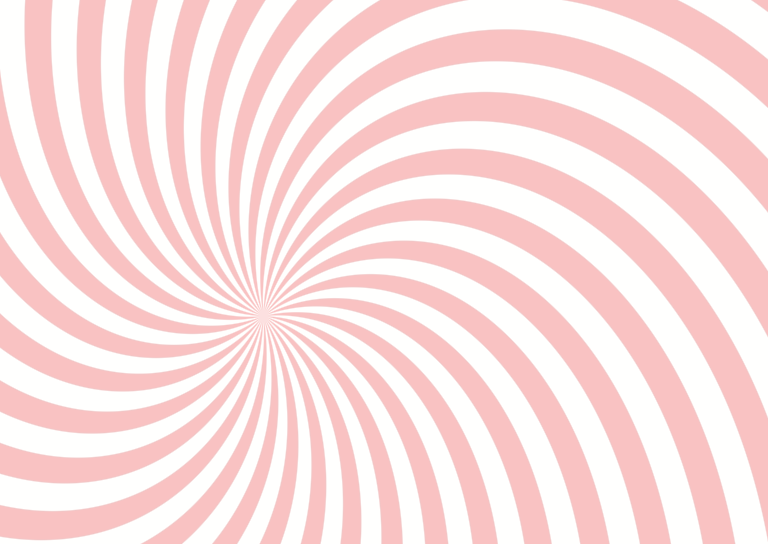
This background is drawn by a Shadertoy shader. Its source:

```glsl
const float TAU = 6.2831853;

// Phase of the twisted rays, counted in whole stripes
float spiralPhase(vec2 p, float rays, float twist, float turn) {
    return rays * (atan(p.y, p.x) + twist * length(p) + turn) / TAU;
}

// Rate of phase change per canvas unit, allowing for the vertical stretch
float phaseSlope(vec2 p, float rays, float twist, float stretch) {
    float r = max(length(p), 1e-4);
    vec2 slope = vec2(-p.y, p.x) / (r * r) + twist * p / r;
    slope.y /= stretch;
    return rays * length(slope) / TAU;
}

// Signed distance to the stripe edge in stripes, positive inside
float stripeDistance(float phase, float halfWidth) {
    return halfWidth - abs(fract(phase + 0.5) - 0.5);
}

// Smooth coverage that fades to an even blend where stripes get too fine
float stripeCoverage(float dist, float footprint, float fill) {
    float sharp = clamp(0.5 + dist / footprint, 0.0, 1.0);
    return mix(sharp, fill, smoothstep(0.5, 1.2, footprint));
}

void mainImage(out vec4 fragColor, in vec2 fragCoord) {
    const vec2 center = vec2(0.343, 0.419);
    const float rays = 28.0;
    const float twist = 1.576;
    const float turn = 0.087;
    const float stretch = 1.2;
    const float fill = 0.5;
    const float rimWidth = 0.003;

    const vec3 white = vec3(1.0, 1.0, 0.995);
    const vec3 pink = vec3(0.976, 0.76, 0.76);
    const vec3 rimPink = vec3(0.95, 0.775, 0.775);

    // Canvas position around the hub
    vec2 p = (fragCoord - center * iResolution.xy) / iResolution.y;
    p.y /= stretch;

    // Stripe edges
    float slope = phaseSlope(p, rays, twist, stretch);
    float phase = spiralPhase(p, rays, twist, turn);
    float dist = stripeDistance(phase, 0.5 * fill);
    float footprint = 1.3 * slope / iResolution.y;
    float coverage = stripeCoverage(dist, footprint, fill);

    // Faint muted rim inside each stripe
    float rim = 1.0 - smoothstep(0.3, 1.0, dist / (slope * rimWidth));
    rim *= smoothstep(0.03, 0.12, length(p));

    vec3 color = mix(white, mix(pink, rimPink, rim), coverage);
    fragColor = vec4(color, 1.0);
}
```
